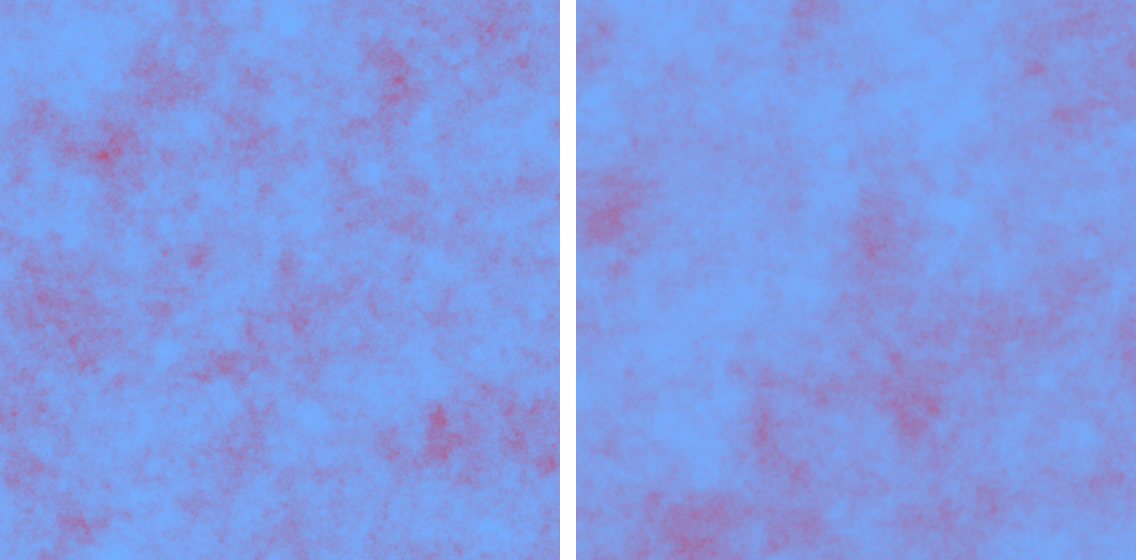
Left: the whole. Right: its middle third, enlarged.
Write a WebGL 2 fragment shader that draws this texture.

```glsl
#version 300 es
precision highp float;

uniform vec2 u_resolution;
out vec4 fragColor;

const vec3 SKY_BLUE = vec3(0.455, 0.683, 1.0);
const vec3 DUSTY_RED = vec3(0.76, 0.25, 0.40);
const int OCTAVES = 7;

// Integer hash: three values in 0..1 for a cell and a layer
vec3 hashCell(ivec2 cell, int layer) {
    uvec3 v = uvec3(ivec3(cell, layer)) * 1664525u + 1013904223u;
    v.x += v.y * v.z;
    v.y += v.z * v.x;
    v.z += v.x * v.y;
    v ^= v >> 16u;
    v.x += v.y * v.z;
    v.y += v.z * v.x;
    v.z += v.x * v.y;
    return vec3(v >> 8u) / 16777216.0;
}

// Cellular noise: one soft spot of random sign and strength per cell
float spotNoise(vec2 p, int layer) {
    ivec2 home = ivec2(floor(p));
    float sum = 0.0;
    for (int y = -1; y <= 1; y++) {
        for (int x = -1; x <= 1; x++) {
            ivec2 cell = home + ivec2(x, y);
            vec3 rnd = hashCell(cell, layer);
            vec2 offset = p - vec2(cell) - rnd.xy;
            float falloff = max(1.0 - dot(offset, offset), 0.0);
            sum += (2.0 * rnd.z - 1.0) * falloff * falloff * falloff;
        }
    }
    return sum / 0.387; // unit deviation
}

// Layered noise of unit deviation; layers finer than a pixel fade out
float cloudNoise(vec2 p, float frequency, float gain, float pixel) {
    float sum = 0.0;
    float energy = 0.0;
    float amplitude = 1.0;
    for (int i = 0; i < OCTAVES; i++) {
        float visible = 1.0 - smoothstep(0.8, 1.7, frequency * pixel);
        sum += amplitude * visible * spotNoise(p * frequency, i + 3);
        energy += amplitude * amplitude;
        amplitude *= gain;
        frequency *= 2.0;
    }
    return sum * inversesqrt(energy);
}

// Squared density: calm thin areas and a few dense cores
float stainDensity(float noise, float level, float spread) {
    float root = max(level + spread * noise, 0.0);
    return min(root * root, 1.0);
}

void main() {
    float pixel = 1.0 / min(u_resolution.x, u_resolution.y);
    vec2 p = gl_FragCoord.xy * pixel;

    float noise = cloudNoise(p, 10.0, 0.82, pixel);
    float density = stainDensity(noise, 0.417, 0.108);

    fragColor = vec4(mix(SKY_BLUE, DUSTY_RED, density), 1.0);
}
```
